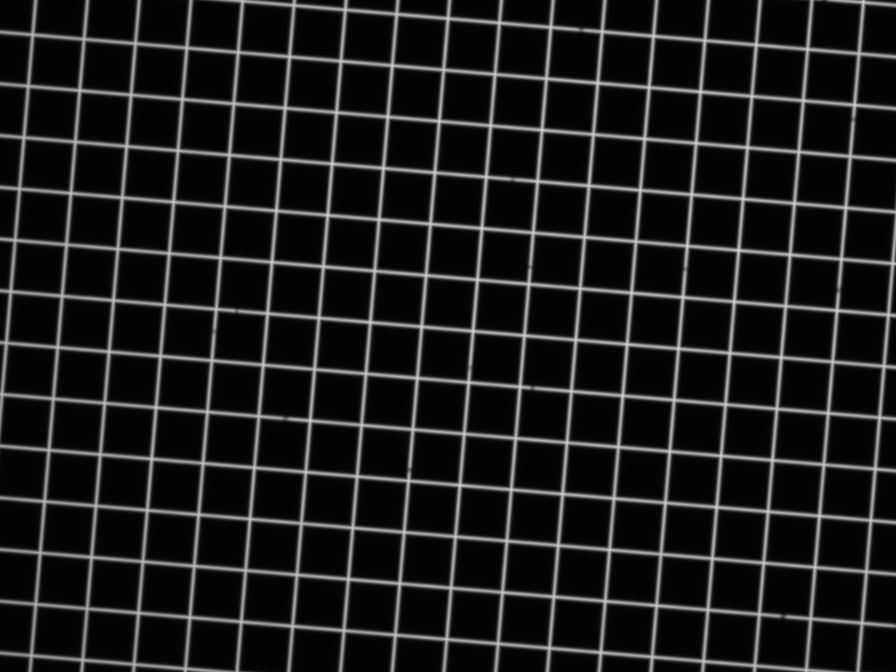
Write a WebGL 1 fragment shader that draws this pattern.

```glsl
precision highp float;
// Tilted square grid of soft pale lines on black, with uneven light and a few worn nicks.
uniform vec2 u_resolution;

// All lengths are in canvas heights.
const float PITCH = 0.07672;
const float TILT = 0.0853;
const vec2 GRID_PHASE = vec2(0.580, 0.368);
const float LINE_SIGMA = 0.00238;
const float NICK_CHANCE = 0.035;
const float BACKGROUND = 0.012;

float hash(vec2 p) {
  vec3 q = fract(vec3(p.xyx) * 0.1031);
  q += dot(q, q.yzx + 33.33);
  return fract((q.x + q.y) * q.z);
}

vec2 gradientAt(vec2 cell) {
  float angle = 6.28318 * hash(cell + 17.0);
  return vec2(cos(angle), sin(angle));
}

// Gradient noise, roughly -0.7 to 0.7.
float gradientNoise(vec2 p) {
  vec2 i = floor(p);
  vec2 f = fract(p);
  vec2 w = f * f * f * (f * (f * 6.0 - 15.0) + 10.0);
  float a = dot(gradientAt(i), f);
  float b = dot(gradientAt(i + vec2(1.0, 0.0)), f - vec2(1.0, 0.0));
  float c = dot(gradientAt(i + vec2(0.0, 1.0)), f - vec2(0.0, 1.0));
  float d = dot(gradientAt(i + vec2(1.0, 1.0)), f - vec2(1.0, 1.0));
  return mix(mix(a, b, w.x), mix(c, d, w.x), w.y);
}

// Dark ragged gap on a few randomly chosen grid edges.
float nick(float lineIndex, float along, float across, float seed) {
  vec2 edge = vec2(lineIndex, floor(along)) + seed;
  float present = step(hash(edge), NICK_CHANCE);
  float centre = mix(0.2, 0.8, hash(edge + 41.3));
  float depth = mix(0.25, 0.75, hash(edge + 73.7));
  float reach = mix(0.03, 0.07, hash(edge + 97.1));
  float offset = (fract(along) - centre) / reach;
  float ragged = 0.8 + 0.6 * gradientNoise(vec2(along, across) * 22.0 + seed);
  return present * depth * ragged * exp(-offset * offset);
}

// Soft line profile: a narrow core with a faint halo.
float lineProfile(float offset, float sigma) {
  float r = offset / sigma;
  return 0.96 * exp(-0.5 * r * r) + 0.04 * exp(-0.09 * r * r);
}

// One family of parallel lines at whole values of across.
float wornLine(float across, float along, float sigma, float seed) {
  float index = floor(across + 0.5);
  float offset = across - index;
  float unevenness = 1.0 + 0.07 * gradientNoise(vec2(along * 2.3, index * 1.7 + seed));
  float wear = clamp(1.0 - nick(index, along, offset, seed), 0.0, 1.0);
  return lineProfile(offset * PITCH, sigma) * unevenness * wear;
}

// Broad light that is strongest toward the upper right.
float illumination(vec2 p) {
  vec2 fromBrightest = p - vec2(0.88, 0.62);
  return 0.67 - 0.11 * dot(fromBrightest, fromBrightest);
}

void main() {
  vec2 p = gl_FragCoord.xy / u_resolution.y;
  float c = cos(TILT);
  float s = sin(TILT);
  vec2 grid = vec2(c * p.x - s * p.y, s * p.x + c * p.y) / PITCH - GRID_PHASE;

  float sigma = max(LINE_SIGMA, 0.5 / u_resolution.y);
  float upright = wornLine(grid.x, grid.y, sigma, 5.0);
  float level = wornLine(grid.y, grid.x, sigma, 211.0);

  // Crossings glow a little brighter than single lines.
  float ink = max(upright, level) + 0.22 * min(upright, level);
  float grain = 0.004 * gradientNoise(p * 190.0);
  float shade = BACKGROUND + illumination(p) * ink + grain;
  gl_FragColor = vec4(vec3(clamp(shade, 0.0, 1.0)), 1.0);
}
```
